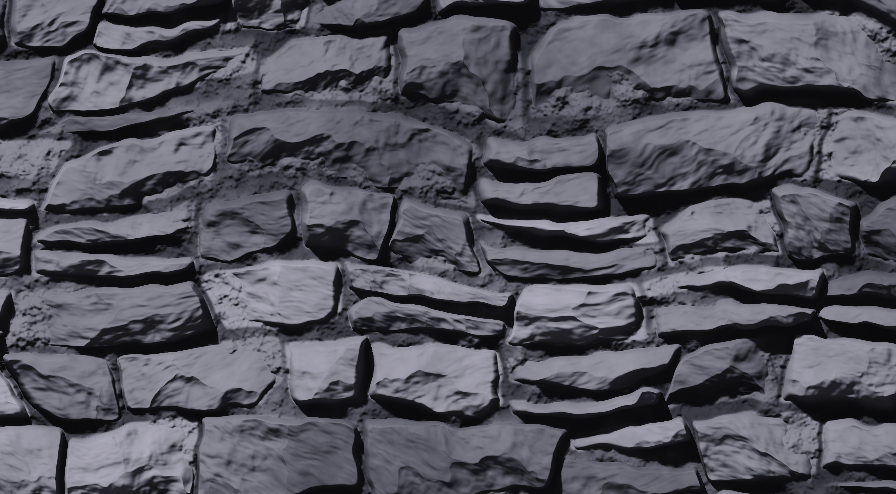
Write a WebGL 2 fragment shader that draws this texture.

```glsl
#version 300 es
precision highp float;
// Dry stone wall of blue-grey slate under hard light from the upper left.
// Wavy courses are cut into slanted, tilted blocks that form a height field;
// normals and marched shadows from that field give all the shading.
uniform vec2 u_resolution;
out vec4 fragColor;

const vec3 LIGHT = vec3(-0.32, 0.65, 0.69);

float hash(vec2 p) {
    vec3 q = fract(p.xyx * 0.1031);
    q += dot(q, q.yzx + 33.33);
    return fract((q.x + q.y) * q.z);
}

float noise(vec2 p) {
    vec2 i = floor(p), f = fract(p);
    f = f * f * f * (f * (f * 6.0 - 15.0) + 10.0);
    return mix(mix(hash(i), hash(i + vec2(1, 0)), f.x),
               mix(hash(i + vec2(0, 1)), hash(i + vec2(1, 1)), f.x), f.y);
}

// Sum of octaves, roughly -1 to 1
float fbm(vec2 p) {
    float sum = 0.0, amp = 1.0;
    for (int i = 0; i < 4; i++) {
        sum += amp * (noise(p) - 0.5);
        p = mat2(1.6, 1.2, -1.2, 1.6) * p + 7.3;
        amp *= 0.5;
    }
    return sum;
}

vec2 drift(vec2 p) {
    return vec2(noise(p), noise(p + 31.7)) - 0.5;
}

float smoothMin(float a, float b, float k) {
    float h = max(k - abs(a - b), 0.0) / k;
    return min(a, b) - h * h * k * 0.25;
}

// Slanted joint between block k - 1 and block k of a course
float joint(float k, float course, float y) {
    return k + 0.5 + 0.54 * (hash(vec2(k, course) + 40.0) - 0.5)
         + 0.42 * (hash(vec2(k, course) + 71.0) - 0.5) * (y - 0.5);
}

// Returns height, distance inside the stone's outline, stone id
vec3 wall(vec2 p) {
    vec2 q = p + 0.13 * drift(p * 2.1 + 3.0) + 0.02 * drift(p * 7.0) + 0.013 * drift(p * 24.0);

    // Course, then block within the course
    float rowHeight = 0.165;
    float y = q.y / rowHeight + 20.3;
    float course = floor(y);
    y -= course;
    float width = mix(0.23, 0.42, hash(vec2(course, 5.0)));
    float x = q.x / width + 10.0 + 9.0 * hash(vec2(course, 8.0));
    float k = floor(x);
    if (x < joint(k, course, y)) k -= 1.0;
    float left = joint(k, course, y), right = joint(k + 1.0, course, y);

    // Some blocks are split along a slope into two thin slabs
    vec2 cell = vec2(k, course);
    float low = 0.0, high = 1.0;
    if (hash(cell + 13.0) < 0.36) {
        float cut = mix(0.32, 0.68, hash(cell + 17.0))
                  + 0.5 * (hash(cell + 19.0) - 0.5) * (x - 0.5 * (left + right));
        if (y < cut) high = cut; else { low = cut; cell += 0.37; }
    }
    float id = hash(cell + 3.0);
    vec2 c = vec2((x - 0.5 * (left + right)) * width, (y - 0.5 * (low + high)) * rowHeight);
    vec2 r1 = vec2(hash(cell + 21.0), hash(cell + 23.0)) - 0.5;
    vec2 r2 = vec2(hash(cell + 27.0), hash(cell + 29.0)) - 0.5;

    // Outline: four tilted sides and one chipped corner
    float sides = min(x - left, right - x) * width - 0.003;
    float bottom = (y - low) * rowHeight - 0.003;
    float top = (high - y) * rowHeight - 0.003;
    float d = smoothMin(bottom - max(0.0, 0.01 * (r1.x + 0.5) + 0.28 * r1.y * c.x),
                        top - max(0.0, 0.01 * (r2.x + 0.5) + 0.28 * r2.y * c.x), 0.008);
    d = smoothMin(d, sides, 0.012);
    vec2 corner = vec2(r2.x < 0.0 ? -0.6 : 0.6, r1.x < 0.0 ? -0.8 : 0.8);
    float chip = 0.3 * (right - left) * width + 0.4 * (high - low) * rowHeight;
    d = smoothMin(d, chip * (0.66 + 0.36 * id) - dot(c, corner), 0.01);

    // Face: broken facets, one leaning under, with layered grain and an uneven rim
    vec2 grain = vec2(c.x, c.y + c.x * r1.y * 0.8) + 5.0 * id;
    float wobble = 0.03 * fbm(grain * 10.0 + 50.0);
    float facets = min(dot(c, r1 * vec2(0.6, 0.7)) + 0.008,
                       dot(c, vec2(r2.x * 1.3, r2.y)) + 0.01 + wobble);
    facets = min(facets, c.y * mix(0.4, 0.95, r1.x + 0.5) + 0.3 * r2.y * c.x
                       + 0.016 + 0.02 * r2.x - wobble);
    float face = 0.034 + 0.042 * id + facets + 0.011 * fbm(grain * vec2(9.0, 22.0));
    float rimWidth = mix(0.004, 0.026, noise(p * 9.0 + 60.0));
    float rim = 1.0 - clamp(d / rimWidth, 0.0, 1.0);
    float stone = mix(-0.03, face, 1.0 - rim * rim);

    // Rubble bed, here deep and there nearly flush
    float rubble = -0.016 + 0.036 * noise(p * 5.0 + 80.0) + 0.026 * fbm(p * 22.0);
    return vec3(max(stone, rubble), d, id);
}

void main() {
    vec2 p = gl_FragCoord.xy / u_resolution.y;
    vec3 w = wall(p);
    float e = 0.003;
    vec3 normal = normalize(vec3(w.x - wall(p + vec2(e, 0)).x, w.x - wall(p + vec2(0, e)).x, e));

    // Cast shadow, marched towards the light
    float lit = 1.0;
    for (int i = 1; i <= 13; i++) {
        float t = 0.0075 * float(i);
        float over = wall(p + LIGHT.xy * t).x - w.x - LIGHT.z * t;
        lit = min(lit, 1.0 - smoothstep(0.0, 0.01, over));
    }

    // Tone: soft shoulder on the light, dim fill in the open parts
    float onStone = smoothstep(-0.002, 0.006, w.y);
    float bed = mix(0.36, 0.72, smoothstep(-0.01, 0.035, w.x));
    float albedo = mix(bed, 0.68 + 0.48 * fract(w.z * 7.0), onStone);
    albedo *= 1.0 + 0.4 * (noise(p * 2.6 + 11.0) - 0.5) + 0.2 * fbm(p * 8.0) + 0.08 * fbm(p * 55.0);
    float fill = (0.025 + 0.07 * smoothstep(-0.01, 0.06, w.x)) * (0.6 + 0.4 * normal.z);
    float direct = 0.6 * (1.0 - exp(-2.0 * max(dot(normal, LIGHT), 0.0))) * lit;
    float tone = 0.03 + albedo * (fill + direct);
    tone = min(tone, 0.5 + 0.55 * (tone - 0.5) + 0.45 * max(0.5 - tone, 0.0));
    vec3 color = tone * mix(vec3(0.97, 0.97, 1.15), vec3(1.0, 0.99, 1.08), smoothstep(0.1, 0.6, tone));
    fragColor = vec4(color, 1.0);
}
```
